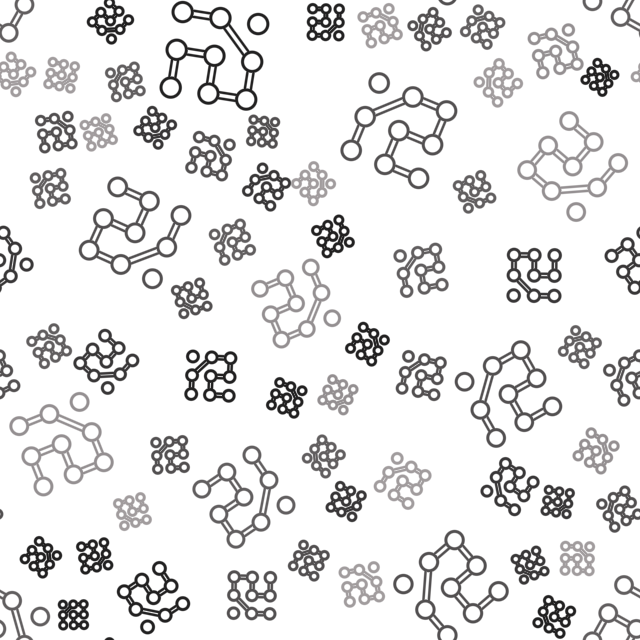
This pattern is drawn by a Shadertoy shader. Its source:

```glsl
#define LARGE_COUNT 10
#define MEDIUM_CELLS 6
#define SMALL_CELLS 12
#define LARGE_SIZE vec2(0.030, 0.043)
#define MEDIUM_SIZE vec2(0.0165, 0.026)
#define SMALL_SIZE vec2(0.0122, 0.0152)
#define REACH 2.6
#define STROKE 0.0047
#define SOFTNESS 0.85
#define SEED 5

const float TAU = 6.2831853;

// Chain of eight nodes on a unit lattice, then one free ring
const vec2 NODES[9] = vec2[9](
    vec2(0, 2), vec2(1, 1), vec2(0, 0), vec2(-1, 1), vec2(-2, 0),
    vec2(-1, -1), vec2(1, -1), vec2(2, 0), vec2(0, -2));

const float TONES[6] = float[6](0.13, 0.22, 0.32, 0.38, 0.58, 0.63);

vec4 hash(ivec3 key) {
    uvec4 v = uvec4(ivec4(key, SEED)) * 1664525u + 1013904223u;
    for (int i = 0; i < 2; i++) {
        v += v.yzwx * v.wxyz;
        v ^= v >> 16u;
    }
    return vec4(v >> 8u) / 16777216.0;
}

// Shortest offset on the tiling canvas
vec2 wrap(vec2 d) { return d - round(d); }

// Free distance between a point and a motif (centre, size, seed)
float gap(vec2 c, vec4 motif) {
    return length(wrap(c - motif.xy)) - REACH * motif.z;
}

float rowShift(int row, int n) {
    return hash(ivec3((row + n) % n, 77, n)).x;
}

ivec2 cellAt(vec2 p, int n, int k) {
    int row = int(floor(p.y * float(n))) + k / 3 - 1;
    int col = int(floor(p.x * float(n) - rowShift(row, n))) + k % 3 - 1;
    return ivec2(col, row);
}

// Jittered motif in a grid whose rows slide sideways
vec4 candidate(ivec2 cell, int n, vec2 size) {
    vec4 h = hash(ivec3((cell + 2 * n) % n, n));
    vec2 c = vec2(cell) + 0.5 + 0.22 * (h.xy - 0.5);
    c.x += rowShift(cell.y, n);
    return vec4(c / float(n), mix(size.x, size.y, h.z), h.w);
}

vec4 largeMotif(int i) {
    vec4 h = hash(ivec3(i, 31, 8));
    vec2 c = vec2(i, 3 * i) / float(LARGE_COUNT) + 0.08 * (h.xy - 0.5);
    return vec4(c, mix(LARGE_SIZE.x, LARGE_SIZE.y, h.z), h.w);
}

// Shrink a motif to the room left, or drop it
vec4 fit(vec4 m, float room, float least) {
    m.z = min(m.z, room / REACH);
    if (m.z < least) m.z = 0.0;
    return m;
}

float roomByLarge(vec2 c) {
    float room = 1.0;
    for (int i = 0; i < LARGE_COUNT; i++) room = min(room, gap(c, largeMotif(i)));
    return room;
}

vec4 mediumMotif(ivec2 cell) {
    vec4 m = candidate(cell, MEDIUM_CELLS, MEDIUM_SIZE);
    return fit(m, roomByLarge(m.xy), 0.95 * MEDIUM_SIZE.x);
}

vec4 smallMotif(ivec2 cell) {
    vec4 m = candidate(cell, SMALL_CELLS, SMALL_SIZE);
    float room = roomByLarge(m.xy);
    for (int k = 0; k < 9; k++) {
        vec4 other = mediumMotif(cellAt(fract(m.xy), MEDIUM_CELLS, k));
        if (other.z > 0.0) room = min(room, gap(m.xy, other));
    }
    return fit(m, room, 0.93 * SMALL_SIZE.x);
}

float segment(vec2 p, vec2 a, vec2 b) {
    vec2 d = b - a;
    return length(p - a - d * clamp(dot(p - a, d) / dot(d, d), 0.0, 1.0));
}

// Rings joined by double bonds
float chain(vec2 p, float size) {
    float disc = 1.0, bond = 1.0;
    for (int i = 0; i < 9; i++) {
        vec2 a = NODES[i] * size;
        disc = min(disc, length(p - a));
        if (i < 7) bond = min(bond, segment(p, a, NODES[i + 1] * size));
    }
    disc -= 0.002 + 0.31 * size;
    bond = abs(bond - 0.0005 - 0.1 * size) - 0.42 * STROKE;
    return min(abs(disc) - 0.5 * STROKE, max(bond, -disc));
}

void draw(inout vec3 colour, vec2 p, vec4 m) {
    if (m.z <= 0.0 || gap(p, m) > 0.01) return;
    float c = cos(TAU * m.w), s = sin(TAU * m.w);
    float d = chain(mat2(c, s, -s, c) * wrap(p - m.xy), m.z);
    float soft = SOFTNESS / iResolution.y;
    float tone = TONES[int(fract(m.w * 97.0) * 6.0)];
    colour = mix(colour, tone * vec3(1.0, 0.97, 0.98), 1.0 - smoothstep(-soft, soft, d));
}

void mainImage(out vec4 fragColor, in vec2 fragCoord) {
    vec2 p = fragCoord / iResolution.xy;
    vec3 colour = vec3(1.0);
    for (int i = 0; i < LARGE_COUNT; i++) draw(colour, p, largeMotif(i));
    for (int k = 0; k < 9; k++) {
        draw(colour, p, mediumMotif(cellAt(p, MEDIUM_CELLS, k)));
        ivec2 cell = cellAt(p, SMALL_CELLS, k);
        if (gap(p, candidate(cell, SMALL_CELLS, SMALL_SIZE)) < 0.01)
            draw(colour, p, smallMotif(cell));
    }
    fragColor = vec4(colour, 1.0);
}
```
